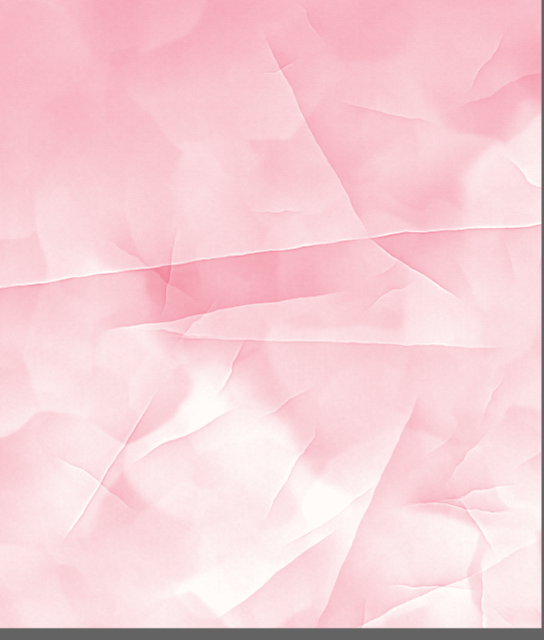
Give the GLSL for this texture, as a Shadertoy shader.

```glsl
// Crumpled pink paper with long folds, soft facets and a grey edge at right and bottom.
#define FACET_SCALE 3.3
#define FACET_DEPTH 0.135
#define CLOUD_DEPTH 0.10
#define GRAIN_DEPTH 0.038
#define WARP 0.10
#define WOBBLE 0.014
#define WRINKLES 34
#define EDGE_RIGHT 0.9954
#define EDGE_BOTTOM 0.0185
#define EDGE_GREY vec3(0.39)

const int FOLD_COUNT = 11;
// Fold ends, the shaded side lies to the right of the direction of travel.
const vec4 FOLDS[FOLD_COUNT] = vec4[](
    vec4(-0.05, 0.540, 0.574, 0.630), vec4(0.560, 0.629, 0.900, 0.654),
    vec4(0.540, 0.548, 0.160, 0.482), vec4(0.574, 0.630, 0.410, 0.950),
    vec4(0.720, 0.530, 0.570, 0.630), vec4(0.098, 0.154, 0.250, 0.390),
    vec4(0.205, 0.275, 0.370, 0.366), vec4(0.260, 0.474, 0.790, 0.458),
    vec4(0.755, 0.108, 0.540, 0.015), vec4(0.490, 0.010, 0.655, 0.390),
    vec4(0.335, 0.030, 0.530, 0.175));
// Shade, reach and crispness of each fold.
const vec3 LOOKS[FOLD_COUNT] = vec3[](
    vec3(0.09, 0.075, 0.13), vec3(0.07, 0.030, 0.17), vec3(0.10, 0.040, 0.05),
    vec3(0.07, 0.035, 0.06), vec3(0.09, 0.022, 0.11), vec3(0.04, 0.025, 0.13),
    vec3(0.09, 0.018, 0.07), vec3(0.05, 0.030, 0.07), vec3(0.09, 0.025, 0.05),
    vec3(0.09, 0.045, 0.01), vec3(0.09, 0.050, 0.03));

float hash(vec2 p) {
    return fract(sin(dot(p, vec2(127.1, 311.7))) * 43758.5453);
}

vec2 hash2(vec2 p) {
    return vec2(hash(p), hash(p + 37.3));
}

float noise(vec2 p) {
    vec2 i = floor(p), f = fract(p);
    f = f * f * (3.0 - 2.0 * f);
    return mix(mix(hash(i), hash(i + vec2(1, 0)), f.x),
               mix(hash(i + vec2(0, 1)), hash(i + vec2(1, 1)), f.x), f.y);
}

float fbm(vec2 p) {
    float sum = 0.0, amp = 0.5;
    for (int i = 0; i < 5; i++) {
        sum += amp * noise(p);
        p = mat2(1.6, 1.2, -1.2, 1.6) * p + 5.7;
        amp *= 0.5;
    }
    return sum;
}

// Tilted planes on scattered cells, blended over borders of varying sharpness.
float facets(vec2 p, float sharpness) {
    vec2 cell = floor(p);
    float sum = 0.0, total = 1e-30;
    for (int y = -1; y <= 1; y++)
    for (int x = -1; x <= 1; x++) {
        vec2 id = cell + vec2(x, y);
        vec2 r = p - id - hash2(id);
        float angle = 6.2832 * hash(id + 11.9);
        float plane = dot(vec2(cos(angle), sin(angle)), r) + 0.5 * (hash(id + 71.0) - 0.5);
        float weight = exp(-sharpness * dot(r, r));
        sum += weight * plane;
        total += weight;
    }
    return sum / total;
}

// Shade on one side, light on the other, and a thin bright lip along the crease.
float fold(vec2 p, vec2 a, vec2 b, vec3 look, float wobble) {
    float len = length(b - a);
    vec2 dir = (b - a) / len, q = p - a;
    float along = dot(q, dir);
    float side = dir.x * q.y - dir.y * q.x + wobble;
    float fade = smoothstep(-0.01, 0.05, along) * (1.0 - smoothstep(len - 0.05, len + 0.01, along));
    float lit = smoothstep(-0.0016, 0.0016, side);
    float shade = look.x * mix(-1.0, 0.5, lit) * exp(-abs(side) / look.y);
    float lip = exp(-abs(side - 0.0018) / 0.0014) - 0.9 * exp(-abs(side + 0.0014) / 0.0013);
    return fade * (shade + look.z * lip * (0.35 + noise(vec2(along * 45.0, len * 90.0))));
}

vec3 paperColour(float tone) {
    return vec3(0.96 + 0.107 * (tone - 0.63), tone, tone + 0.2 * (0.95 - tone));
}

void mainImage(out vec4 fragColor, in vec2 fragCoord) {
    vec2 uv = fragCoord / iResolution.xy;
    vec2 p = fragCoord / iResolution.y;

    // Pale at the bottom, deeper pink at the top
    float tone = 0.892 - 0.07 * p.y - 0.11 * smoothstep(0.6, 1.0, p.y);
    tone += CLOUD_DEPTH * (fbm(p * 4.0 + 3.1) - 0.48);

    // Crumpled facets in three sizes, calmer at the upper left
    vec2 w = p + WARP * (vec2(fbm(p * 5.0), fbm(p * 5.0 + 19.0)) - 0.5);
    float soft = noise(p * 6.0 + 8.0);
    float calm = mix(1.0, 0.5, smoothstep(0.55, 0.85, p.y - 0.35 * p.x + 0.1));
    float relief = facets(w * FACET_SCALE + 2.4, mix(7.0, 55.0, soft * soft));
    relief += 0.55 * facets(w * FACET_SCALE * 2.1 + 9.7, mix(6.0, 50.0, soft));
    relief += 0.22 * facets(w * FACET_SCALE * 4.6 + 5.2, 18.0);
    tone += FACET_DEPTH * calm * relief;

    // Long folds
    float wobble = WOBBLE * (fbm(p * 16.0) - 0.48);
    for (int i = 0; i < FOLD_COUNT; i++)
        tone += fold(p, FOLDS[i].xy, FOLDS[i].zw, LOOKS[i], wobble);

    // Short wrinkles, denser towards the right and below
    for (int i = 0; i < WRINKLES; i++) {
        vec2 id = vec2(float(i), 4.7), r = hash2(id);
        vec2 a = vec2(0.86 * sqrt(r.x), 0.95 * pow(r.y, 1.2));
        float angle = 6.2832 * hash(id + 5.0);
        vec2 b = a + (0.06 + 0.13 * hash(id + 9.0)) * vec2(cos(angle), sin(angle));
        tone += fold(p, a, b, vec3(0.055, 0.014, 0.09 * hash(id + 13.0)), 2.2 * wobble);
    }

    // Fibre grain
    tone += GRAIN_DEPTH * (0.6 * noise(p * 430.0) + 0.4 * noise(p * 190.0 + 7.0) - 0.5);

    // Grey edge
    vec2 aa = 1.0 / iResolution.xy;
    float inside = smoothstep(-aa.y, aa.y, uv.y - EDGE_BOTTOM)
                 * (1.0 - smoothstep(-aa.x, aa.x, uv.x - EDGE_RIGHT));
    vec3 paper = paperColour(clamp(tone, 0.5, 0.985));
    fragColor = vec4(mix(EDGE_GREY, paper, inside), 1.0);
}
```
